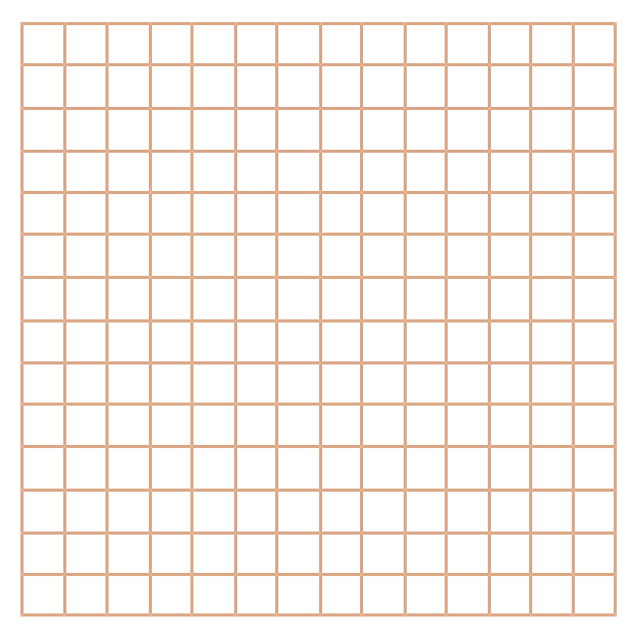
Write a WebGL 2 fragment shader that draws this pattern.

```glsl
#version 300 es
precision highp float;

uniform vec2 u_resolution;
out vec4 fragColor;

const float CELLS = 14.0;
const vec3 PAPER = vec3(1.0);
const vec3 INK = vec3(0.85, 0.645, 0.51);
const vec3 CROSSING = vec3(0.89, 0.73, 0.61);

float hash(float n) {
    return fract(sin(n * 12.9898) * 43758.5453);
}

// Position of line i on both axes, with slightly uneven spacing
vec2 linePosition(float i) {
    float arch = sin(3.14159 * i / CELLS);
    float parity = 1.0 - 2.0 * mod(i, 2.0);
    float columnDrift = arch * (1.6 - 0.9 * parity);
    float rowDrift = 0.22 * i - 0.7 + 1.2 * cos(6.28318 * (i - 2.7) / 4.55);
    float inner = smoothstep(0.0, 1.0, min(i, CELLS - i));
    return vec2(0.0344, 0.0369) + i * vec2(0.0662, 0.0660)
         + 0.0013 * inner * vec2(columnDrift, rowDrift);
}

void main() {
    vec2 uv = gl_FragCoord.xy / u_resolution;
    vec2 p = vec2(uv.x, 1.0 - uv.y);
    float soft = max(0.0011, 0.6 / min(u_resolution.x, u_resolution.y));
    float halfWidth = 0.0024;

    // Coverage and tint of the vertical (x) and horizontal (y) lines
    vec2 cover = vec2(0.0);
    vec2 tint = vec2(0.0);
    for (float i = 0.0; i <= CELLS; i++) {
        vec2 d = abs(p - linePosition(i));
        vec2 c = 1.0 - smoothstep(halfWidth - soft, halfWidth + soft, d);
        cover = max(cover, c);
        tint += c * (vec2(hash(i + 1.0), hash(i + 31.0)) - 0.5);
    }

    // Trim the lines to the outer frame
    vec2 first = linePosition(0.0) - halfWidth;
    vec2 last = linePosition(CELLS) + halfWidth;
    vec2 inside = smoothstep(-soft, soft, p - first) * smoothstep(-soft, soft, last - p);
    cover *= inside.yx;

    // Warm shifts per line, paler ink where two lines meet
    vec3 ink = INK + (tint.x + tint.y) * vec3(0.01, 0.025, -0.02);
    ink = mix(ink, CROSSING, 0.7 * cover.x * cover.y);
    vec3 color = mix(PAPER, ink, max(cover.x, cover.y));
    fragColor = vec4(color, 1.0);
}
```
